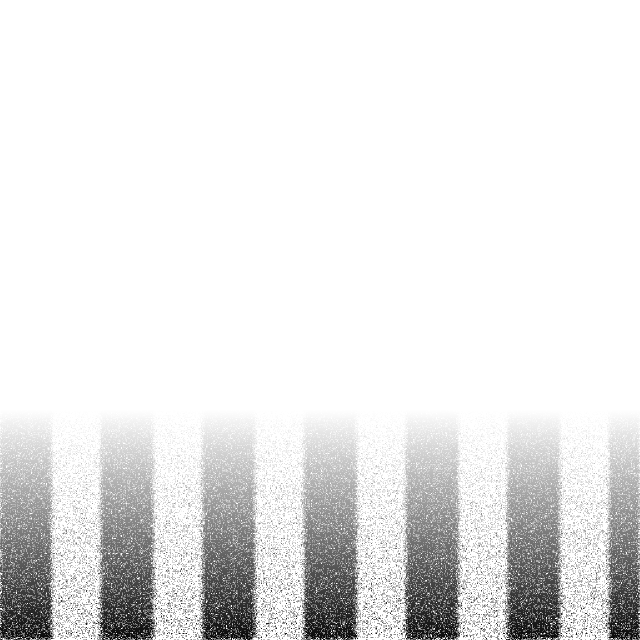
Give the GLSL for this background, as a WebGL 2 fragment shader.

```glsl
#version 300 es
precision highp float;
// Grainy vertical stripes that darken towards the bottom of a white canvas.
// Each grain reads the stripe pattern at a randomly shifted place: most shifts
// are tiny and fray the edges, some are long and scatter specks all over.

#define HORIZON 0.360        // height where the stripes fade out
#define PERIOD 0.15885       // distance between stripe centres
#define FIRST_CENTER 0.0397  // centre of the leftmost dark stripe
#define HALF_WIDTH 0.0410    // half the width of a dark stripe
#define GRAINS 1024.0        // grains across the canvas
#define FRAY 0.0065          // reach of the short shifts
#define SCATTER 0.29         // share of grains with a long shift
#define DEPTH 0.97           // darkness at the bottom edge
#define TAPS 2               // samples per pixel along each axis

uniform vec2 u_resolution;
out vec4 fragColor;

// Integer hash: three even random values per grain
vec3 hash3(uvec2 cell) {
    uvec3 v = uvec3(cell, cell.x ^ (cell.y * 1973u)) * 1664525u + 1013904223u;
    v.x += v.y * v.z;
    v.y += v.z * v.x;
    v.z += v.x * v.y;
    v ^= v >> 16u;
    v.x += v.y * v.z;
    v.y += v.z * v.x;
    v.z += v.x * v.y;
    return vec3(v >> 8u) / 16777216.0;
}

// Coverage of the dark stripes, 1 inside and 0 between them
float stripes(float x, float soft) {
    float phase = fract((x - FIRST_CENTER) / PERIOD + 0.5) - 0.5;
    return 1.0 - smoothstep(-soft, soft, abs(phase) * PERIOD - HALF_WIDTH);
}

// Ink of the single grain that covers a place on the canvas
float grainInk(vec2 uv) {
    vec3 rnd = hash3(uvec2(uv * GRAINS));

    // Short triangular shift for most grains, up to half a period for the rest
    float fray = (rnd.x + rnd.y - 1.0) * FRAY;
    float leap = (rnd.x - 0.5) * PERIOD;
    float shift = rnd.z < SCATTER ? leap : fray;
    float ink = stripes(uv.x + shift, 0.75 / u_resolution.x);

    // Grains pushed past the canvas border stay white
    vec2 inner = min(uv, 1.0 - uv) + vec2(fray);
    return ink * step(0.0, min(inner.x, inner.y));
}

void main() {
    // Average the fine grains inside this pixel
    float ink = 0.0;
    for (int j = 0; j < TAPS; j++) {
        for (int i = 0; i < TAPS; i++) {
            vec2 offset = (vec2(i, j) + 0.5) / float(TAPS) - 0.5;
            ink += grainInk((gl_FragCoord.xy + offset) / u_resolution);
        }
    }
    ink /= float(TAPS * TAPS);

    // Straight ramp from the horizon down to the bottom edge
    float height = gl_FragCoord.y / u_resolution.y;
    float shade = DEPTH * clamp(1.0 - height / HORIZON, 0.0, 1.0);
    fragColor = vec4(vec3(1.0 - ink * shade), 1.0);
}
```
